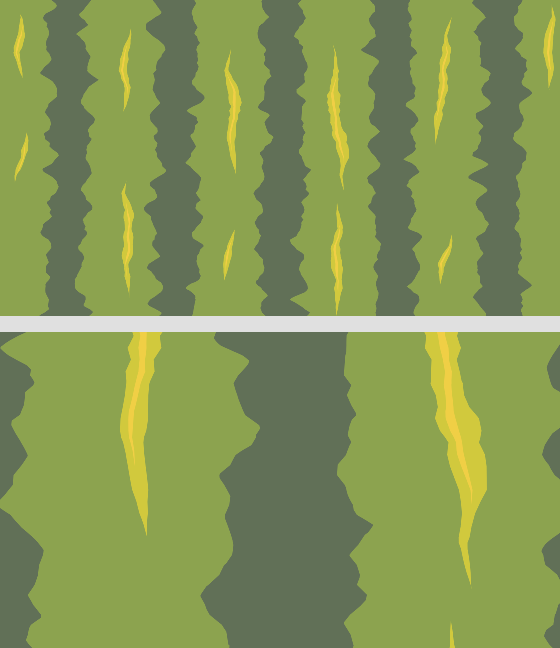
Top: the whole. Bottom: its middle third, enlarged.
Write a Shadertoy shader that draws this pattern.

```glsl
// Green rind with five ragged dark vertical bands and slim yellow streaks between them.

// Lengths are in canvas heights.
const vec3 RIND = vec3(0.55, 0.64, 0.31);
const vec3 BAND = vec3(0.38, 0.44, 0.34);
const vec3 STREAK = vec3(0.82, 0.79, 0.24);
const vec3 CORE = vec3(0.94, 0.81, 0.27);

const float BAND_COUNT = 5.0;
const float BAND_FIRST = 0.215;
const float BAND_PITCH = 0.342;
const float BAND_HALF_WIDTH = 0.062;
const float BAND_WANDER = 0.024;
const float BAND_RAGGED = 0.058;
const float BAND_CHIP = 0.022;

const int LANE_COUNT = 6;
const float LANE_FIRST = 0.0625;
const float LANE_PITCH = 0.336;
const float STREAK_WIGGLE = 0.026;
const float CORE_WIDTH = 0.24;
const float CORE_LENGTH = 0.62;
const float EDGE_SOFTNESS = 0.6;
const float PI = 3.14159265;

float hash(float cell, float seed) {
    return fract(sin(cell * 127.1 + seed * 311.7) * 43758.5453);
}

// Rounded value noise, centred on zero.
float smoothNoise(float y, float seed) {
    float cell = floor(y);
    float f = smoothstep(0.0, 1.0, y - cell);
    return mix(hash(cell, seed), hash(cell + 1.0, seed), f) - 0.5;
}

// Straight-sided noise with sharp corners, centred on zero.
float jaggedNoise(float y, float seed) {
    float cell = floor(y);
    return mix(hash(cell, seed), hash(cell + 1.0, seed), y - cell) - 0.5;
}

// Alternating teeth and notches of uneven depth, centred on zero.
float toothHeight(float cell, float seed) {
    return mix(hash(cell, seed), mod(cell, 2.0), 0.42) - 0.5;
}

float toothNoise(float y, float seed) {
    y += 1.1 * smoothNoise(y * 0.6, seed + 7.0);
    float cell = floor(y);
    float f = y - cell;
    f = mix(f, smoothstep(0.0, 1.0, f), hash(cell, seed + 11.0));
    return mix(toothHeight(cell, seed), toothHeight(cell + 1.0, seed), f);
}

float coverage(float d) {
    float pixel = 1.0 / iResolution.y;
    float slope = length(vec2(dFdx(d), dFdy(d)));
    float blur = EDGE_SOFTNESS * clamp(slope, pixel, 3.0 * pixel);
    return clamp(0.5 - d / blur, 0.0, 1.0);
}

// Nearest band; its two sides erode independently.
float bandDistance(vec2 p) {
    float id = clamp(round((p.x - BAND_FIRST) / BAND_PITCH), 0.0, BAND_COUNT - 1.0);
    float x = p.x - BAND_FIRST - id * BAND_PITCH;
    x -= BAND_WANDER * smoothNoise(p.y * 4.0, id + 40.0);
    float seed = id * 2.0 + step(0.0, x) + 3.0;
    float halfWidth = BAND_HALF_WIDTH
        + BAND_RAGGED * toothNoise(p.y * 21.0 + seed * 0.37, seed)
        + BAND_CHIP * jaggedNoise(p.y * 42.0 + seed * 0.61, seed + 17.0)
        + 0.4 * BAND_CHIP * jaggedNoise(p.y * 95.0, seed + 29.0);
    return abs(x) - halfWidth;
}

// Distances to one streak (x) and to its bright core (y).
vec2 streakDistance(vec2 p, float lane, bool upper) {
    float parity = cos(PI * lane);
    float midY = upper ? 0.735 + 0.12 * cos(1.2 * lane) : 0.18 + 0.32 * exp(-1.6 * lane);
    float reach = upper ? 0.165 + 0.065 * sin(1.05 * lane - 1.6) : 0.13 - 0.05 * parity;
    float slant = upper ? 0.12 * sin(2.0 * lane - 0.5) : 0.1 + 0.1 * parity;
    float seed = lane * 2.0 + (upper ? 61.0 : 62.0);

    float y = p.y - midY;
    float t = abs(y) / reach;
    float x = p.x - LANE_FIRST - lane * LANE_PITCH - slant * y;
    x -= STREAK_WIGGLE * jaggedNoise(p.y * 18.0, seed);
    float halfWidth = (0.006 + 0.053 * reach)
        * (1.0 + 0.7 * jaggedNoise(p.y * 26.0, seed + 20.0) + 0.4 * jaggedNoise(p.y * 80.0, seed + 35.0));
    float coreX = x - 0.6 * halfWidth * jaggedNoise(p.y * 24.0, seed + 50.0);
    float coreT = t / CORE_LENGTH;
    return vec2(abs(x) - halfWidth * (1.0 - pow(t, 1.8)),
                abs(coreX) - CORE_WIDTH * halfWidth * (1.0 - coreT * coreT));
}

void mainImage(out vec4 fragColor, in vec2 fragCoord) {
    vec2 p = fragCoord / iResolution.y;
    vec3 color = mix(RIND, BAND, coverage(bandDistance(p)));

    // Two streaks per lane, only the upper one in the last lane.
    vec2 nearest = vec2(1.0);
    for (int i = 0; i < LANE_COUNT; i++) {
        float lane = float(i);
        nearest = min(nearest, streakDistance(p, lane, true));
        if (i < LANE_COUNT - 1) nearest = min(nearest, streakDistance(p, lane, false));
    }
    color = mix(color, STREAK, coverage(nearest.x));
    color = mix(color, CORE, coverage(nearest.y));
    fragColor = vec4(color, 1.0);
}
```
